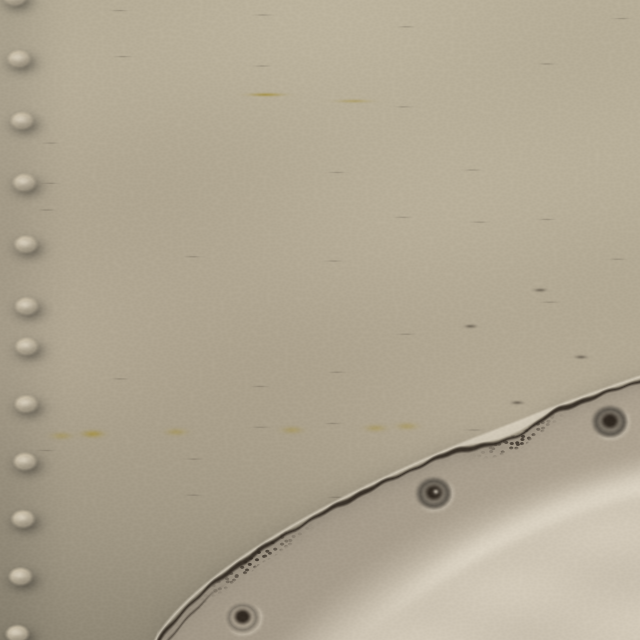
This texture is drawn by a Shadertoy shader. Its source:

```glsl
const vec3 SKIN_TOP = vec3(0.725, 0.690, 0.605);
const vec3 SKIN_MID = vec3(0.685, 0.645, 0.565);
const vec3 SKIN_LOW = vec3(0.555, 0.525, 0.455);
const vec3 PANEL = vec3(0.640, 0.600, 0.535);
const vec3 PANEL_LIT = vec3(0.805, 0.770, 0.705);
const vec3 GLINT = vec3(0.88, 0.85, 0.79);
const vec3 DIRT = vec3(0.17, 0.14, 0.11);
const vec3 STAIN = vec3(0.64, 0.56, 0.25);
const vec2 RIVET_SIZE = vec2(0.0195, 0.0150);
const vec2 SCREW_SIZE = vec2(0.031, 0.028);
const float SEAM_START = 0.247;
const float SEAM_WIDTH = 0.0032;
const float RIDGE_START = 0.547;
const float GRAIN = 0.022;

vec2 hash2(vec2 p) {
    vec3 q = fract(p.xyx * vec3(0.1031, 0.1030, 0.0973));
    q += dot(q, q.yzx + 33.33);
    return fract((q.xx + q.yz) * q.zy);
}

// Distance to the nearest scattered cell centre
float cellular(vec2 p) {
    vec2 id = floor(p), f = fract(p);
    float nearest = 2.0;
    for (int j = -1; j <= 1; j++)
        for (int i = -1; i <= 1; i++) {
            vec2 o = vec2(i, j);
            nearest = min(nearest, length(o + hash2(id + o) - f));
        }
    return nearest;
}

float band(float d, float halfWidth, float soft) {
    return 1.0 - smoothstep(halfWidth - soft, halfWidth + soft, abs(d));
}

float blob(vec2 q, vec2 size) {
    return exp(-dot(q / size, q / size));
}

// Signed distance to the curved seam, positive on the outer skin
float seamDistance(vec2 p) {
    float u = p.x - SEAM_START;
    float s = sqrt(max(u, 0.0));
    float k = 0.481 + 1.573 * s;
    float slope = (0.481 + 0.787 * s) / (k * k);
    return (p.y - u / k) / sqrt(1.0 + slope * slope);
}

vec3 skin(vec2 p) {
    vec3 c = mix(SKIN_MID, SKIN_TOP, smoothstep(0.35, 1.0, p.y + 0.35 * (p.x - 0.5)));
    c = mix(SKIN_LOW, c, smoothstep(-0.08, 0.48, p.y + 0.12 * p.x));
    c *= 1.0 - 0.07 * (1.0 - smoothstep(0.0, 0.12, p.x));
    return c + 0.006 * (sin(9.0 * p.x + 3.0 * p.y) + sin(17.0 * p.y - 5.0 * p.x));
}

vec3 panel(vec2 p) {
    float v = p.x - RIDGE_START;
    float e = (p.y - v * (0.805 - 0.618 * v)) / 1.2;
    float spread = mix(0.10, 0.055, smoothstep(0.5, 1.0, p.x));
    vec3 c = PANEL * (0.97 + 0.09 * p.x);
    c = mix(c, PANEL_LIT, 1.0 - smoothstep(-0.01, spread, e));
    float crest = exp(-pow(e / (e > 0.0 ? 0.022 : 0.012), 2.0));
    c = mix(c, GLINT, 0.65 * crest * smoothstep(0.53, 0.75, p.x));
    float sheen = sin(21.0 * p.x - 33.0 * p.y) + sin(47.0 * p.y + 13.0 * p.x);
    return c + 0.009 * sheen * (1.0 - smoothstep(-0.06, 0.0, e));
}

void addMarks(inout vec3 c, vec2 p) {
    // Faded yellow streaks
    for (int i = 0; i < 8; i++) {
        float n = float(i);
        vec2 at = vec2(0.096 + 0.108 * n - 0.062 * sin(1.2566 * n), 0.319 + 0.003 * n);
        if (i > 5) at = vec2(0.416 + 0.137 * (n - 6.0), 0.852 - 0.010 * (n - 6.0));
        vec2 size = i > 5 ? vec2(0.022, 0.0025) : vec2(0.014, 0.005);
        c = mix(c, STAIN, (i == 1 || i == 6 ? 0.75 : 0.42) * blob(p - at, size));
    }
    // Small dark nicks
    for (int i = 0; i < 4; i++) {
        float a = 2.8 - 1.5 * float(i);
        vec2 at = vec2(0.82, 0.46) + 0.09 * vec2(cos(a), sin(a));
        c = mix(c, DIRT, 0.42 * blob(p - at, vec2(0.008, 0.0026)));
    }
    vec2 g = p * vec2(9.0, 16.0);
    vec2 r = hash2(floor(g) + 7.0);
    vec2 q = (fract(g) - 0.25 - 0.5 * r) / vec2(9.0, 16.0);
    c = mix(c, DIRT, 0.17 * step(0.78, r.x) * blob(q, vec2(0.010, 0.0013)));
}

void addRivets(inout vec3 c, vec2 p, float px) {
    for (int i = 0; i < 12; i++) {
        float n = float(i);
        float y = i < 6 ? 1.004 - 0.0966 * n : 0.458 - 0.0898 * (n - 6.0);
        float bow = (y - 0.48) / 0.52;
        vec2 q = (p - vec2(0.042 - 0.018 * bow * bow, y)) / RIVET_SIZE;
        c *= 1.0 - 0.38 * blob(q - vec2(0.25, -0.45), vec2(1.05, 0.95));
        float cap = band(length(q), 0.88, 0.12 + px / RIVET_SIZE.y);
        vec3 dome = SKIN_MID * (1.0 + 0.20 * dot(q, vec2(-0.35, 0.8)));
        dome = mix(dome, GLINT, 0.65 * blob(q - vec2(-0.15, 0.2), vec2(0.55, 0.4)));
        c = mix(c, dome, cap);
    }
}

void addScrews(inout vec3 c, vec2 p, float px) {
    for (int i = 0; i < 3; i++) {
        float n = float(i);
        vec2 at = vec2(0.379 + 0.311 * n - 0.012 * n * n, 0.035 + 0.235 * n - 0.041 * n * n);
        vec2 q = (p - at) / SCREW_SIZE;
        float r = length(q), soft = 0.12 + px / SCREW_SIZE.y;
        c = mix(c, PANEL * (i == 0 ? 1.08 : 0.72), 0.8 * band(r, 0.88, soft));
        c *= 1.0 - 0.28 * band(r - 0.68, 0.10, soft);
        c = mix(c, GLINT, 0.45 * band(r - 0.95, 0.05, soft) * smoothstep(-0.3, 0.8, q.x - q.y));
        c = mix(c, DIRT, 0.95 * band(length(q - vec2(0.0, 0.05)), 0.38, 0.18));
        if (i == 1) c = mix(c, GLINT, 0.7 * blob(q - vec2(0.1, 0.1), vec2(0.13)));
    }
}

void mainImage(out vec4 fragColor, in vec2 fragCoord) {
    vec2 p = fragCoord / iResolution.xy;
    float px = 1.0 / iResolution.y;
    float d = seamDistance(p);

    vec3 outer = skin(p);
    addMarks(outer, p);
    addRivets(outer, p, px);
    vec3 inner = panel(p);
    addScrews(inner, p, px);

    // Seam: bright lip, sagging dark gap, and flaked dirt beneath
    float sag = 0.015 * smoothstep(0.70, 0.79, p.x) * (1.0 - smoothstep(0.80, 0.88, p.x));
    float wobble = 0.0009 * (sin(71.0 * p.x) + sin(163.0 * p.x + 1.0));
    float gap = d + 0.003 + sag + wobble;
    vec3 c = mix(inner, outer, smoothstep(-px, px, gap));
    c *= 1.0 - 0.12 * exp(-abs(gap) / 0.012);
    c = mix(c, GLINT, 0.7 * band(d - 0.003 + 0.5 * sag, 0.002 + 0.42 * sag, 0.0012 + px));
    float foot = 1.0 - smoothstep(0.30, 0.36, p.x);
    c = mix(c, DIRT, 0.6 * foot * band(d + 0.015 + wobble, 0.0015, 0.001 + px));
    float width = SEAM_WIDTH * (0.85 + 0.3 * sin(37.0 * p.x));
    c = mix(c, DIRT, 0.88 * band(gap, width, 0.0012 + px));
    float flakes = 1.0 - smoothstep(0.18, 0.42, cellular(p * vec2(95.0, 130.0)));
    float patches = blob(vec2(p.x - 0.40, 0.0), vec2(0.05)) + blob(vec2(p.x - 0.81, 0.0), vec2(0.04));
    c = mix(c, DIRT, 0.75 * flakes * patches * band(gap + 0.008, 0.009, 0.005));

    // Fine brushed grain
    c += GRAIN * (cellular(p * vec2(150.0, 210.0)) - 0.5);
    fragColor = vec4(clamp(c, 0.0, 1.0), 1.0);
}
```
